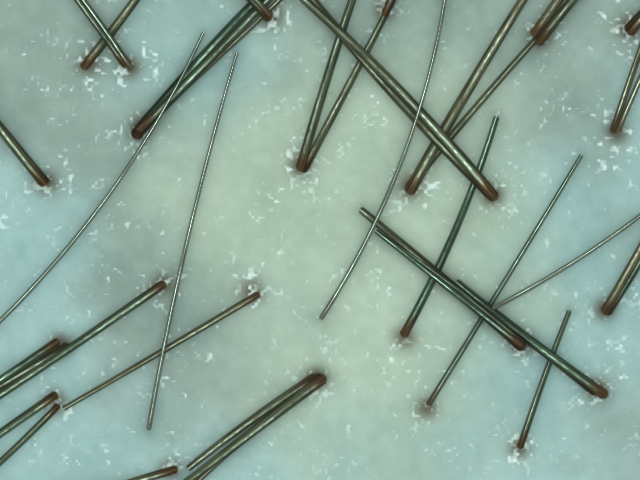
Reproduce this texture procedurally as a WebGL 2 fragment shader.

```glsl
#version 300 es
precision highp float;

uniform vec2 u_resolution;
out vec4 fragColor;

float hash(vec2 p) {
    return fract(sin(dot(p, vec2(127.1, 311.7))) * 43758.5);
}

float noise(vec2 p) {
    vec2 cell = floor(p), f = fract(p);
    f = f * f * (3.0 - 2.0 * f);
    return mix(mix(hash(cell), hash(cell + vec2(1, 0)), f.x),
               mix(hash(cell + vec2(0, 1)), hash(cell + vec2(1, 1)), f.x), f.y);
}

float fbm(vec2 p) {
    float sum = 0.0, amplitude = 0.533;
    for (int i = 0; i < 4; i++) {
        sum += amplitude * noise(p);
        p = mat2(1.6, 1.2, -1.2, 1.6) * p + 7.3;
        amplitude *= 0.5;
    }
    return sum;
}

// Follicles sit on a jittered 6 by 4 grid
vec2 follicle(int i) {
    vec2 cell = vec2(i % 6, i / 6);
    vec2 jitter = vec2(hash(cell + 3.7), hash(cell + 19.1)) - 0.5;
    return (cell + 0.45 + 0.75 * jitter) * vec2(0.235, 0.26);
}

// Growth runs up to the right, but down to the left in the lower left region
float growthAngle(vec2 root, float seed) {
    float angle = root.x < 0.8 && root.y < 0.45 ? 3.65 : 1.0;
    if (hash(vec2(seed, 4.4)) > 0.87) angle = 2.4;
    return angle + 0.4 * (hash(vec2(seed, 8.2)) - 0.5);
}

vec3 skin(vec2 p) {
    float cloud = fbm(p * 2.4 + 3.0);
    vec3 color = mix(vec3(0.61, 0.76, 0.74), vec3(0.56, 0.66, 0.62),
                     smoothstep(0.34, 0.6, cloud + 0.3 * (p.y - 0.5)));
    vec2 toCenter = p - vec2(0.78, 0.45);
    float warmth = 0.65 * exp(-4.0 * dot(toCenter, toCenter)) + 0.6 * fbm(p * 3.0 + 31.0);
    color = mix(color, vec3(0.67, 0.77, 0.69), smoothstep(0.5, 0.86, warmth));
    color += 0.09 * (fbm(p * 9.0 + 5.0) - 0.5) + 0.06 * (fbm(p * 45.0) - 0.5);

    // Brown pores, and pale flakes gathered around them
    float flaking = 0.0;
    for (int i = 0; i < 24; i++) {
        vec2 q = p - follicle(i);
        float d2 = dot(q, q);
        color = mix(color, vec3(0.36, 0.33, 0.26), 0.7 * exp(-d2 / 0.0005));
        flaking += exp(-d2 / 0.0025);
    }
    float grain = 0.4 * noise(p * 150.0) + 0.35 * noise(p * 80.0 + 9.0) + 0.25 * noise(p * 28.0);
    float flakes = smoothstep(0.66, 1.0, grain + 0.22 * min(flaking, 1.0));
    return mix(color, vec3(0.85, 0.96, 0.93), flakes);
}

// A bent, tapering cylinder with a broken glossy streak
void drawHair(inout vec3 color, vec2 p, vec2 root, float angle, float len,
              float radius, float bend, float seed) {
    vec2 dir = vec2(cos(angle), sin(angle));
    float along = dot(p - root, dir);
    float s = clamp(along, 0.0, len);
    float slope = bend * (len - 2.0 * s);
    float across = dot(p - root, vec2(-dir.y, dir.x)) - bend * s * (len - s);
    across /= sqrt(1.0 + slope * slope);
    float r = radius * mix(1.0, 0.65, s / len);
    float dist = length(vec2(across, along - s)) - r;
    if (dist > 0.08) return;

    color *= 1.0 - 0.17 * exp(-max(dist, 0.0) / 0.012);
    float profile = clamp(across / r, -1.0, 1.0);
    float streak = (profile - 0.4 * hash(vec2(seed, 6.0)) + 0.1) / 0.3;
    float gloss = exp(-streak * streak) * (0.2 + 0.9 * noise(vec2(along * 14.0, seed)));
    gloss *= 0.45 + 0.8 * noise(vec2(along * 130.0, profile * 2.5 + seed));
    gloss *= smoothstep(0.0, 0.04, s);
    float fibre = noise(vec2(along * 25.0, profile * 4.0 + seed * 3.0));
    vec3 pigment = mix(vec3(0.18, 0.25, 0.20), vec3(0.28, 0.28, 0.21),
                       hash(vec2(seed, 2.0)));
    pigment = mix(vec3(0.24, 0.20, 0.14), pigment, smoothstep(0.0, 0.06, s));
    pigment = mix(vec3(0.36, 0.41, 0.37), pigment, smoothstep(0.003, 0.007, radius));
    vec3 tone = pigment * (1.2 - 0.45 * profile * profile + 0.5 * (fibre - 0.5));
    tone += gloss * vec3(0.56, 0.66, 0.61);
    float edge = max(0.0028, 1.0 / u_resolution.y);
    color = mix(color, tone, 1.0 - smoothstep(-edge, edge, dist));
}

void main() {
    vec2 p = gl_FragCoord.xy / u_resolution.y;
    vec3 color = skin(p);

    // Tufts of one to three coarse hairs
    for (int i = 0; i < 24; i++) {
        vec2 root = follicle(i);
        float tuft = float(i) + 1.0;
        int count = 1 + int(2.99 * hash(vec2(tuft, 5.5)));
        float reach = mix(0.25, 0.85, hash(vec2(tuft, 7.7)));
        for (int j = 0; j < count; j++) {
            float seed = tuft + 31.0 * float(j + 1);
            vec2 offset = 0.024 * (vec2(hash(vec2(seed, 1.1)), hash(vec2(seed, 1.9))) - 0.5);
            float angle = growthAngle(root, tuft) + 0.2 * (hash(vec2(seed, 3.3)) - 0.5);
            float len = reach * mix(0.7, 1.1, hash(vec2(seed, 9.1)));
            float radius = mix(0.0055, 0.0125, hash(vec2(seed, 12.0)));
            float bend = 0.45 * (hash(vec2(seed, 14.0)) - 0.5);
            drawHair(color, p, root + offset, angle, len, radius, bend, seed);
        }
    }

    // A few long fine hairs crossing in wide arcs
    for (int k = 0; k < 4; k++) {
        float seed = 200.0 + 7.0 * float(k);
        vec2 root = vec2(0.36 * float(k) - 0.05, 0.45 * hash(vec2(seed, 1.0)) - 0.05);
        float angle = mix(0.5, 1.4, hash(vec2(seed, 3.0)));
        float bend = 1.3 * (hash(vec2(seed, 5.0)) - 0.5);
        drawHair(color, p, root, angle, 0.8, 0.0045, bend, seed);
    }
    fragColor = vec4(color, 1.0);
}
```
